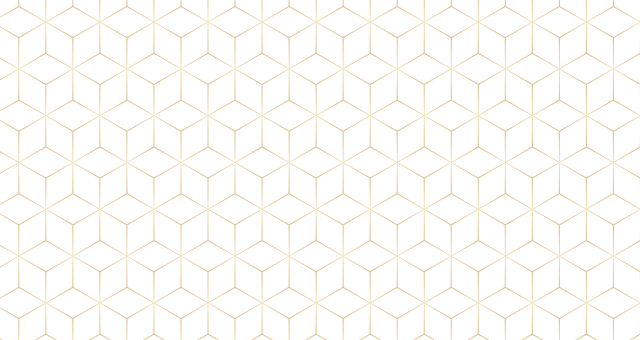
Write a Shadertoy shader that draws this pattern.

```glsl
// Fine gold outlines of tumbling cubes on white: a triangular lattice of hubs,
// each with six spokes reaching the corners of its hexagonal cell.
// The spokes swell and shift from pale yellow to tan away from the hub.

const float SQRT3 = 1.7320508;

// Offset from the nearest hub; neighbouring hubs are one unit apart.
vec2 hubOffset(vec2 p) {
    vec2 cell = vec2(1.0, SQRT3);
    vec2 a = mod(p + 0.5 * cell, cell) - 0.5 * cell;
    vec2 b = mod(p, cell) - 0.5 * cell;
    return dot(a, a) < dot(b, b) ? a : b;
}

// Part of a pixel-wide box covered by a line of the given half width.
float lineCoverage(float dist, float halfWidth, float pixel) {
    float r = 0.5 * pixel;
    return (clamp(dist + halfWidth, -r, r) - clamp(dist - halfWidth, -r, r)) / pixel;
}

void mainImage(out vec4 fragColor, in vec2 fragCoord) {
    // Lattice units, about 11.84 hubs across the canvas
    float period = iResolution.x / 11.84;
    vec2 p = (fragCoord - 0.5 * iResolution.xy) / period;
    vec2 q = abs(hubOffset(p - vec2(-0.572, 0.139)));

    // Fold onto the closer of the upright and the slanted spoke
    vec2 slant = vec2(0.5 * SQRT3, 0.5);
    vec2 spoke = q.y > dot(q, slant) ? vec2(0.0, 1.0) : slant;
    float along = clamp(dot(q, spoke) * SQRT3, 0.0, 1.0);
    float across = abs(q.x * spoke.y - q.y * spoke.x);

    // Tapered stroke with a soft metallic gradient
    float halfWidth = mix(0.0055, 0.0105, along);
    vec3 gold = mix(vec3(0.91, 0.83, 0.60), vec3(0.85, 0.76, 0.58), along);
    float ink = lineCoverage(across, halfWidth, 1.0 / period);

    fragColor = vec4(mix(vec3(1.0), gold, ink), 1.0);
}
```
